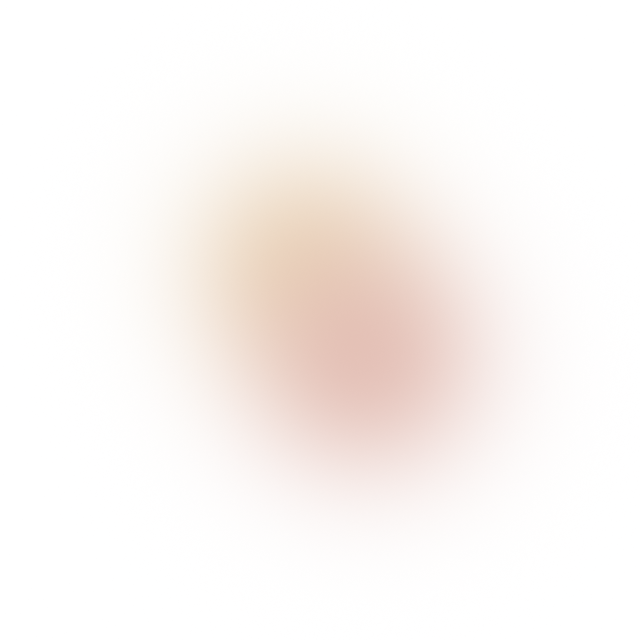
Reproduce this background procedurally as a WebGL 2 fragment shader.

```glsl
#version 300 es
precision highp float;
// Two soft overlapping glows, warm sand and dusty rose, on a white ground.

#define SAND_CENTER vec2(0.472, 0.585)
#define SAND_SPREAD 0.131
#define SAND_OPACITY 0.80
#define ROSE_CENTER vec2(0.573, 0.440)
#define ROSE_SPREAD 0.136
#define ROSE_OPACITY 0.76
#define FALLOFF 2.15

uniform vec2 u_resolution;
out vec4 fragColor;

const vec3 WHITE = vec3(1.0);
const vec3 SAND = vec3(0.91, 0.82, 0.70);
const vec3 ROSE = vec3(0.87, 0.70, 0.66);

// Bell-shaped glow: 1 at the center, fading smoothly to 0.
float glow(vec2 p, vec2 center, float spread) {
    float d = length(p - center) / spread;
    return exp(-0.5 * pow(d, FALLOFF));
}

// Fine noise that hides banding in the slow gradients.
float hash(vec2 p) {
    return fract(sin(dot(p, vec2(12.99, 78.23))) * 43758.5);
}

void main() {
    // Square units, centered on the canvas
    float side = min(u_resolution.x, u_resolution.y);
    vec2 p = (gl_FragCoord.xy - 0.5 * u_resolution) / side + 0.5;

    // Sand below, rose laid over it
    float sand = SAND_OPACITY * glow(p, SAND_CENTER, SAND_SPREAD);
    float rose = ROSE_OPACITY * glow(p, ROSE_CENTER, ROSE_SPREAD);
    vec3 color = mix(mix(WHITE, SAND, sand), ROSE, rose);

    // Dither by less than one 8-bit step
    color += (hash(gl_FragCoord.xy) - 0.5) / 255.0;
    fragColor = vec4(clamp(color, 0.0, 1.0), 1.0);
}
```
